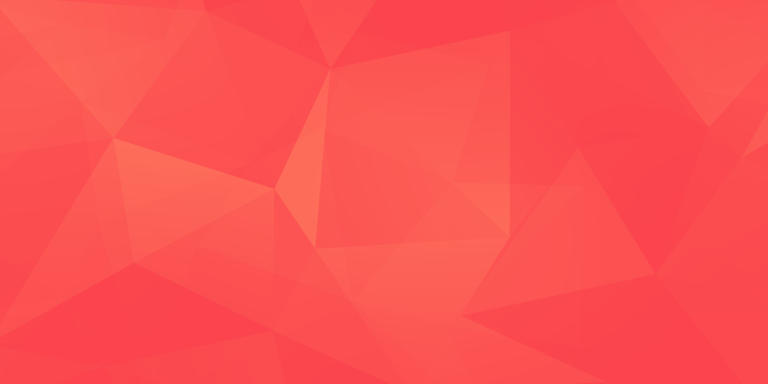
Reproduce this background procedurally as a WebGL 2 fragment shader.

```glsl
#version 300 es
precision highp float;
// Low-poly backdrop in coral red: two jittered triangle meshes are blended,
// each facet having its own tone and a soft linear gradient.
// A broad glow decides where the facets are bright and rich in contrast.

uniform vec2 u_resolution;
out vec4 outColor;

#define COARSE_SCALE 2.8   // mesh cells per canvas height
#define FINE_SCALE 3.3
#define FINE_SHARE 0.16    // weight of the finer mesh
#define JITTER 0.88        // vertex wander inside its cell
#define MESH_ANGLE 0.5
#define BASE_TONE 0.04
#define GLOW_TONE 0.62
#define CONTRAST 0.92      // tone spread between facets
#define SLOPE 0.70         // gradient strength inside a facet
#define DEEP_RED vec3(0.984, 0.265, 0.303)
#define LIGHT_CORAL vec3(0.992, 0.435, 0.354)

float hash(vec2 p) {
    return fract(sin(dot(p, vec2(127.1, 311.7))) * 43758.5453);
}

vec2 hash2(vec2 p) {
    return vec2(hash(p), hash(p + 57.3));
}

mat2 rotation(float angle) {
    float c = cos(angle), s = sin(angle);
    return mat2(c, s, -s, c);
}

// Glow: a ridge falling from the upper left to the centre, and a right corner
float glow(vec2 p) {
    vec2 start = vec2(0.2, 0.78), along = vec2(0.95, -0.36);
    vec2 toP = p - start;
    float h = clamp(dot(toP, along) / dot(along, along), 0.0, 1.0);
    float ridge = length(toP - along * h) / 0.36;
    float corner = length(p - vec2(1.95, 0.85)) / 0.27;
    return exp(-ridge * ridge) + 0.65 * exp(-corner * corner);
}

vec2 meshVertex(vec2 cell, float seed) {
    return cell + 0.5 + JITTER * (hash2(cell + seed) - 0.5);
}

float cross2(vec2 a, vec2 b) {
    return a.x * b.y - a.y * b.x;
}

// Signed distance to the line a-b, positive on its left
float edgeDistance(vec2 p, vec2 a, vec2 b) {
    return cross2(b - a, p - a) / max(length(b - a), 1e-4);
}

float triangleCoverage(vec2 p, vec2 a, vec2 b, vec2 c, float pixel) {
    float side = cross2(b - a, c - a) < 0.0 ? -1.0 : 1.0;
    float d = min(side * edgeDistance(p, a, b),
              min(side * edgeDistance(p, b, c), side * edgeDistance(p, c, a)));
    return smoothstep(-pixel, pixel, d);
}

// Tone of one facet: glow near its centre, random shade, linear gradient
float facetTone(vec2 p, vec2 center, vec2 id, float scale, mat2 toCanvas) {
    vec2 canvasCenter = toCanvas * center / scale;
    vec2 canvasP = toCanvas * p / scale;
    float light = glow(mix(canvasCenter, canvasP, 0.4));
    float angle = 6.2832 * hash(id + 7.7);
    float gradient = dot(canvasP - canvasCenter, vec2(cos(angle), sin(angle)));
    float relief = CONTRAST * (hash(id + 3.1) - 0.5) + SLOPE * gradient;
    return BASE_TONE + GLOW_TONE * light + relief * (0.28 + 0.72 * min(light, 1.0));
}

// Blend of all facets near p; each quad is split along a random diagonal
float meshTone(vec2 canvasP, float scale, float seed) {
    mat2 toCanvas = rotation(MESH_ANGLE + seed);
    vec2 p = transpose(toCanvas) * canvasP * scale;
    float pixel = 0.7 * scale / u_resolution.y;
    float toneSum = 0.0, weightSum = 1e-5;
    for (int j = -1; j <= 0; j++) {
        for (int i = -1; i <= 0; i++) {
            vec2 cell = floor(p) + vec2(i, j);
            vec2 a = meshVertex(cell, seed);
            vec2 b = meshVertex(cell + vec2(1, 0), seed);
            vec2 c = meshVertex(cell + vec2(1, 1), seed);
            vec2 d = meshVertex(cell + vec2(0, 1), seed);
            bool turned = hash(cell + seed + 19.0) > 0.5;
            vec2 from = turned ? b : a, to = turned ? d : c;
            for (int k = 0; k < 2; k++) {
                vec2 tip = turned ? (k == 0 ? a : c) : (k == 0 ? b : d);
                float weight = triangleCoverage(p, from, to, tip, pixel);
                vec2 id = cell + seed + 31.0 * float(k);
                vec2 center = (from + to + tip) / 3.0;
                toneSum += weight * facetTone(p, center, id, scale, toCanvas);
                weightSum += weight;
            }
        }
    }
    return toneSum / weightSum;
}

void main() {
    vec2 p = gl_FragCoord.xy / u_resolution.y;
    float coarse = meshTone(p, COARSE_SCALE, 0.0);
    float fine = meshTone(p, FINE_SCALE, 2.4);
    float tone = clamp(mix(coarse, fine, FINE_SHARE), 0.0, 1.0);
    outColor = vec4(mix(DEEP_RED, LIGHT_CORAL, tone), 1.0);
}
```
